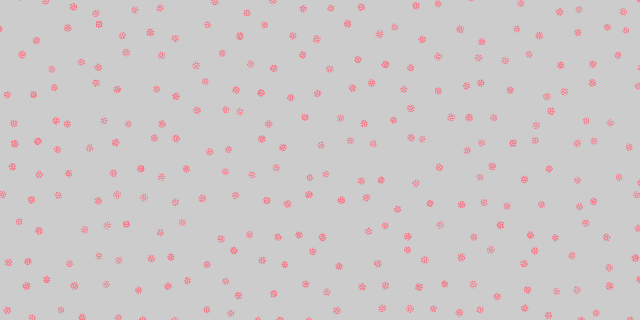
Give the GLSL for this pattern, as a Shadertoy shader.

```glsl
// Small scribbled pink dots scattered evenly over a plain light grey ground.
// Each cell of a staggered grid holds one jittered dot, filled with short
// curling strokes made of warped sines; supersampling smooths the edges.

vec3 hash3(vec2 p) {
    vec3 q = fract(p.xyx * vec3(0.1031, 0.1030, 0.0973));
    q += dot(q, q.yxz + 33.33);
    return fract((q.xxy + q.yzz) * q.zyx);
}

// Curling strokes; p is measured in dot radii
float scribble(vec2 p, float phase, float density) {
    float across = sin(9.0 * p.x + 1.8 * sin(5.3 * p.y + phase));
    float along = sin(8.2 * p.y + 1.8 * sin(6.1 * p.x - 2.0 * phase));
    return smoothstep(-0.2, 0.2, across + 0.8 * along + density);
}

// Ink coverage at a point given in canvas heights
float dotInk(vec2 uv) {
    vec2 grid = uv * 11.3 + vec2(0.3, 0.35);
    grid.x += 0.5 * mod(floor(grid.y), 2.0);
    vec2 cell = floor(grid);
    vec3 place = hash3(cell + 17.0);
    vec3 look = hash3(cell + 71.0);

    // Local position in radii, turned at random
    vec2 centre = 0.5 + 0.66 * (place.xy - 0.5);
    vec2 p = (grid - cell - centre) / mix(0.122, 0.137, place.z);
    float turn = 6.2832 * look.x;
    p = mat2(cos(turn), sin(turn), -sin(turn), cos(turn)) * p;

    // Slightly ragged rim
    float angle = atan(p.y, p.x);
    float rim = 1.0 + 0.05 * sin(5.0 * angle + 6.0 * look.y)
                    + 0.04 * sin(9.0 * angle);
    float disc = 1.0 - smoothstep(-0.06, 0.06, length(p) - rim);
    return disc * scribble(p, 6.2832 * look.y, mix(-0.15, 0.4, look.z));
}

void mainImage(out vec4 fragColor, in vec2 fragCoord) {
    const int SIDE = 4;
    float ink = 0.0;
    for (int j = 0; j < SIDE; j++) {
        for (int i = 0; i < SIDE; i++) {
            vec2 offset = (vec2(i, j) + 0.5) / float(SIDE) - 0.5;
            ink += dotInk((fragCoord + offset) / iResolution.y);
        }
    }
    ink /= float(SIDE * SIDE);

    vec3 ground = vec3(0.80);
    vec3 pink = vec3(0.98, 0.45, 0.52);
    fragColor = vec4(mix(ground, pink, ink), 1.0);
}
```
